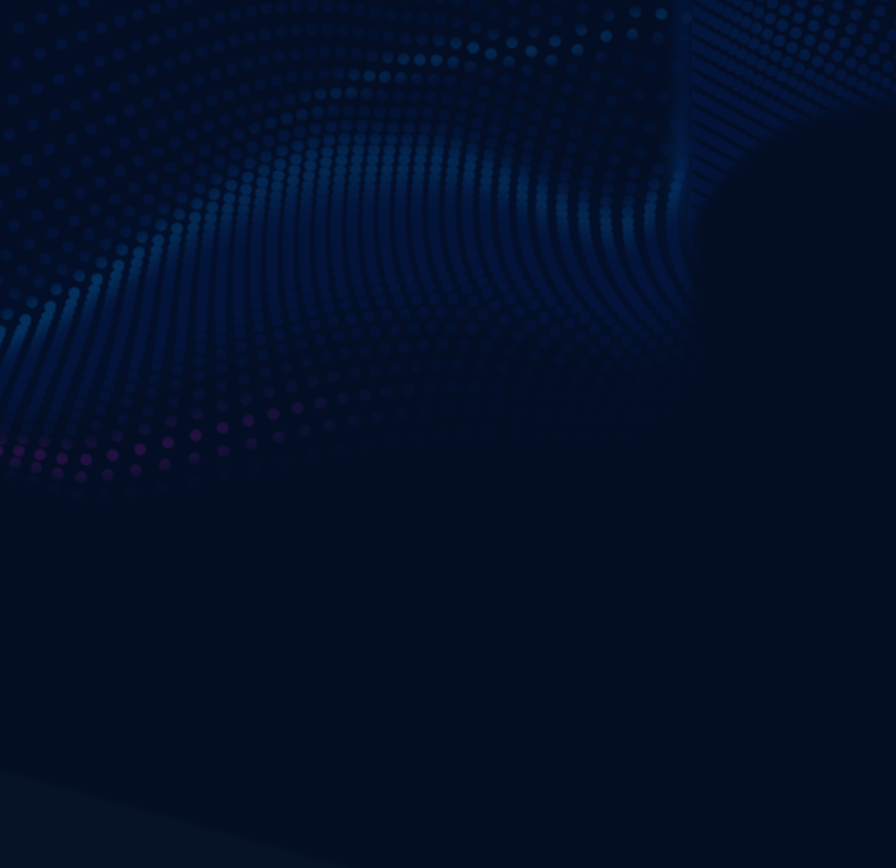
Give the GLSL for this background, as a Shadertoy shader.

```glsl
// Height of the bright front crest, measured down from the top
float frontCrest(float x) {
    return 0.18 + 0.215 * (1.0 - smoothstep(-0.1, 0.4, x))
         + 0.07 * smoothstep(0.48, 0.7, x) - 0.05 * smoothstep(0.69, 0.78, x);
}

float backCrest(float x) {
    return 0.055 + 0.17 * (1.0 - smoothstep(0.05, 0.55, x)) - 0.035 * smoothstep(0.6, 0.75, x);
}

float lowerEdge(float x) {
    return 0.575 - 0.065 * smoothstep(0.1, 0.55, x) - 0.03 * (1.0 - smoothstep(0.0, 0.1, x));
}

// Lower edge of the sheet to the right of the fold
float rightEdge(float x) {
    return 0.108 + 0.12 * exp(-(x - 0.79) / 0.08);
}

// Depth on the main sheet: 0 at the front crest, 1 at the lower edge
float sheetDepth(vec2 p) {
    float crest = frontCrest(p.x);
    float d = p.y - crest;
    float span = d > 0.0 ? lowerEdge(p.x) - crest : mix(0.45, 0.28, smoothstep(0.0, 0.5, p.x));
    return d / span;
}

// Maps the canvas to the lattice of dots, packed tightly behind each crest
vec2 warp(vec2 p, bool rightSheet) {
    if (rightSheet) {
        float g = rightEdge(p.x) - p.y;
        return vec2((p.y - 0.55 * (p.x - 0.77)) / 0.019, 62.0 * g + 4.0 * tanh(g / 0.05));
    }
    float t = sheetDepth(p);
    float lean = mix(-0.4, 0.9, smoothstep(0.0, 0.65, p.x));
    float fan = 1.0 - 0.2 * (1.0 - smoothstep(0.0, 0.35, p.y));
    float column = p.x * fan + lean * 0.2 * tanh((0.4 - p.y) / 0.2);
    return vec2(column / 0.0235, 11.5 * t + 8.0 * tanh((t - 0.2) / 0.25));
}

// Coverage by round dots, found through the local inverse of the warp
float dots(vec2 p, bool rightSheet, float radius) {
    const float e = 0.001;
    vec2 uv = warp(p, rightSheet);
    mat2 toCanvas = inverse(mat2((warp(p + vec2(e, 0.0), rightSheet) - uv) / e,
                                 (warp(p + vec2(0.0, e), rightSheet) - uv) / e));
    float nearest = 1.0;
    for (int j = -2; j <= 2; j++)
        for (int i = -2; i <= 2; i++) {
            vec2 center = floor(uv) + 0.5 + vec2(i, j);
            nearest = min(nearest, length(toCanvas * (center - uv)));
        }
    float soft = 0.0013 + 0.6 / iResolution.x;
    return 1.0 - smoothstep(radius - soft, radius + soft, nearest);
}

float bell(float x, float width) {
    return exp(-x * x / (width * width));
}

void mainImage(out vec4 fragColor, in vec2 fragCoord) {
    vec2 p = vec2(fragCoord.x, iResolution.y - fragCoord.y) / iResolution.x;
    vec3 color = vec3(0.013, 0.055, 0.14);

    // Pale slope in the lower left corner
    float slope = p.y - 0.857 - 0.28 * p.x;
    color += vec3(0.006, 0.014, 0.015) * smoothstep(-0.002, 0.006, slope);

    bool rightSheet = p.x > 0.772;
    vec3 deepBlue = vec3(0.01, 0.078, 0.235);
    vec3 crestBlue = vec3(0.01, 0.2, 0.37);

    // Main sheet
    float t = sheetDepth(p);
    float d = p.y - frontCrest(p.x);
    float bottomFade = 1.0 - smoothstep(0.75, 1.02, t);
    float side = 0.785 - 0.06 * smoothstep(0.4, 0.52, p.y);
    float sideFade = 1.0 - smoothstep(side - 0.03, side + 0.005, p.x);
    float folds = smoothstep(-0.25, 0.05, t) * (1.0 - smoothstep(0.3, 0.7, t));
    float level = (0.55 + 0.35 * folds - 0.2 * smoothstep(0.4, 0.75, t)) * bottomFade * sideFade;
    level *= 1.0 - 0.35 * smoothstep(0.4, 0.6, p.x) * smoothstep(0.3, 0.7, t);
    level += 0.25 * (1.0 - smoothstep(0.0, 0.4, p.x)) * (1.0 - smoothstep(-0.3, 0.0, t));

    float width = 0.02 + 0.012 * bell(p.x - 0.36, 0.14);
    float front = bell(d, d > 0.0 ? width * 1.2 : width) * (0.7 + 0.4 * bell(p.x - 0.05, 0.12));
    float back = 0.75 * bell(p.y - backCrest(p.x), 0.015) * smoothstep(0.2, 0.52, p.x);
    float glow = max(front, back) * sideFade;
    float violet = bell(t - 0.77, 0.085) * (1.0 - smoothstep(0.18, 0.5, p.x));

    if (!rightSheet) {
        float cover = dots(p, false, 0.0064);
        color = mix(color, vec3(0.012, 0.066, 0.185), 0.5 * folds * sideFade);
        color = mix(color, deepBlue, cover * clamp(level, 0.0, 1.0));
        color = mix(color, crestBlue, cover * min(glow, 1.0) * 0.85);
        color = mix(color, vec3(0.16, 0.065, 0.27), cover * violet * 0.85);
    } else {
        // Right sheet, streaked toward its lower edge
        float g = rightEdge(p.x) - p.y;
        float inside = smoothstep(-0.008, 0.02, g);
        float bright = bell(p.x - 0.89, 0.09) * bell(p.y - 0.035, 0.05);
        float cover = dots(p, true, 0.0062) * inside;
        color = mix(color, deepBlue, cover * 0.85);
        color = mix(color, vec3(0.01, 0.13, 0.3), cover * 0.6 * bright);

        // Faint remainder of the main sheet past the fold
        float rest = dots(p, false, 0.0055) * sideFade * bottomFade * smoothstep(0.2, 0.27, p.y);
        color = mix(color, deepBlue, rest * 0.5);
    }

    // Upright fold between the sheets
    float fold = bell(p.x - 0.762, 0.011) * (1.0 - smoothstep(0.15, 0.32, p.y));
    color = mix(color, vec3(0.012, 0.085, 0.25), 0.65 * fold);
    color += vec3(0.0, 0.04, 0.06) * bell(p.x - 0.757, 0.012) * bell(p.y - 0.19, 0.05);

    fragColor = vec4(color, 1.0);
}
```
